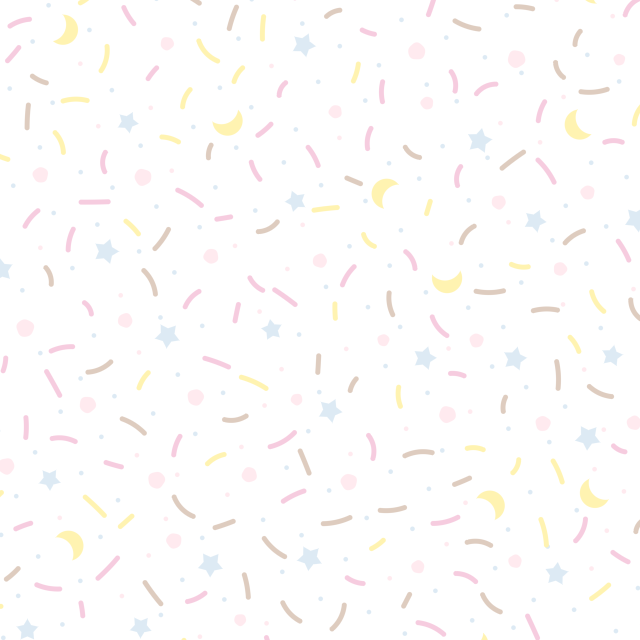
A WebGL 1 fragment shader for this pattern:

```glsl
precision highp float;
// Pastel confetti on white: sprinkles, stars, crescent moons, soft spots and tiny dots.
// Large pieces sit in the cells of a tilted jittered grid, one signed distance each;
// the tiny dots sit around the cell corners so that they fill the gaps.

uniform vec2 u_resolution;

const float CELLS = 14.0;
const vec3 BROWN = vec3(0.87, 0.80, 0.75);
const vec3 PINK = vec3(0.965, 0.80, 0.875);
const vec3 YELLOW = vec3(1.0, 0.953, 0.695);
const vec3 BLUE = vec3(0.867, 0.918, 0.957);
const vec3 BLUSH = vec3(1.0, 0.917, 0.937);

float hash(vec2 cell, float seed) {
  return fract(sin(dot(cell, vec2(127.1, 311.7)) + seed * 74.7) * 43758.5453);
}

vec2 rotate(vec2 p, float angle) {
  float c = cos(angle), s = sin(angle);
  return vec2(c * p.x - s * p.y, s * p.x + c * p.y);
}

// Round-ended stroke, bent along a shallow parabola.
float sprinkle(vec2 p, float halfLength, float bend) {
  float x = clamp(p.x, -halfLength, halfLength);
  float t = x / halfLength;
  float slope = 2.0 * bend * t / halfLength;
  vec2 offset = vec2(p.x - x, p.y - bend * (t * t - 0.4));
  // Inside the span, convert the vertical gap to a perpendicular one.
  if (abs(p.x) < halfLength) offset.y /= sqrt(1.0 + slope * slope);
  return length(offset) - 0.054;
}

// Plump five-pointed star: fold to half a point, then measure to its edge.
float star(vec2 p, float radius) {
  float sector = 1.2566371;
  float a = mod(atan(p.y, p.x) + 0.5 * sector, sector) - 0.5 * sector;
  vec2 q = length(p) * vec2(cos(a), abs(sin(a)));
  vec2 tip = vec2(radius, 0.0);
  vec2 edge = 0.56 * radius * vec2(cos(0.5 * sector), sin(0.5 * sector)) - tip;
  return dot(q - tip, normalize(vec2(edge.y, -edge.x)));
}

// Disc with a larger, shifted disc cut away.
float moon(vec2 p) {
  return max(length(p) - 0.33, 0.37 - length(p - vec2(0.32, 0.0)));
}

// Slightly uneven disc.
float spot(vec2 p, float radius) {
  float a = atan(p.y, p.x);
  return length(p) - radius * (1.0 + 0.035 * sin(3.0 * a) + 0.025 * sin(5.0 * a + 1.0));
}

void main() {
  float side = min(u_resolution.x, u_resolution.y);
  float pixel = CELLS / side;
  vec2 grid = rotate(gl_FragCoord.xy / side, 0.45) * CELLS + 40.0;
  vec3 color = vec3(1.0);

  // Tiny dots around the cell corners, some corners left empty.
  vec2 corner = floor(grid + 0.5);
  vec2 dotJitter = 0.28 * (vec2(hash(corner, 1.0), hash(corner, 2.0)) - 0.5);
  float dotDistance = length(grid - corner - dotJitter) - 0.05;
  vec3 dotColor = hash(corner, 3.0) < 0.74 ? BLUE : BLUSH;
  float present = step(hash(corner, 4.0), 0.9);
  color = mix(color, dotColor, present * (1.0 - smoothstep(-0.7 * pixel, 0.7 * pixel, dotDistance)));

  // Large pieces; neighbours may reach into this cell.
  for (int j = -1; j <= 1; j++) {
    for (int i = -1; i <= 1; i++) {
      vec2 cell = floor(grid) + vec2(float(i), float(j));
      vec2 jitter = 0.4 * (vec2(hash(cell, 5.0), hash(cell, 6.0)) - 0.5);
      vec2 p = rotate(grid - cell - 0.5 - jitter, 6.2831853 * hash(cell, 7.0));
      float size = hash(cell, 8.0);

      // An even sequence, loosened by noise, spreads the kinds apart.
      float kind = fract(dot(cell, vec2(0.7549, 0.5698)) + 0.12 * hash(cell, 9.0));
      float d;
      vec3 ink;
      if (kind < 0.075) {
        d = star(p, mix(0.23, 0.29, size));
        ink = BLUE;
      } else if (kind < 0.13) {
        d = moon(p);
        ink = YELLOW;
      } else if (kind < 0.30) {
        d = spot(p, mix(0.125, 0.19, size));
        ink = BLUSH;
      } else {
        float halfLength = mix(0.14, 0.31, size);
        d = sprinkle(p, halfLength, halfLength * 0.5 * (hash(cell, 10.0) - 0.5));
        float tint = hash(cell, 11.0);
        ink = tint < 0.35 ? BROWN : (tint < 0.68 ? PINK : YELLOW);
      }
      color = mix(color, ink, 1.0 - smoothstep(-0.7 * pixel, 0.7 * pixel, d));
    }
  }

  gl_FragColor = vec4(color, 1.0);
}
```
